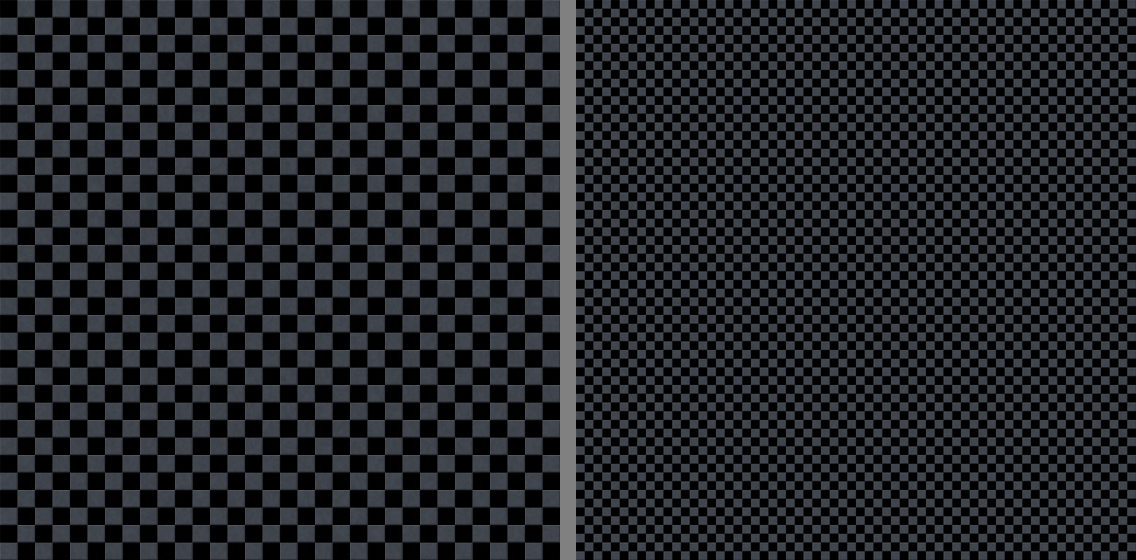
Left: one tile. Right: repeated 2 by 2.
A three.js fragment shader for this pattern:

```glsl
// Charcoal and black checkerboard of small bevelled tiles, 32 cells each way.
// Cell parity picks the tile; edge distances give a lit top and left rim and a
// shaded bottom and right rim; wrapping value noise adds a felt-like grain.

#define CELLS 32.0
#define GREY vec3(0.253, 0.270, 0.300)
#define RIM_LIGHT vec3(0.325, 0.343, 0.375)
#define RIM_SHADE vec3(0.175, 0.187, 0.213)
#define BLACK_RIM vec3(0.045, 0.045, 0.054)
#define RIM_WIDTH 0.045
#define SHADE_WIDTH 0.065
#define GRAIN 0.16
#define CELL_VARIATION 0.03

varying vec2 vUv;

float hash(vec2 p) {
  vec3 q = fract(vec3(p.xyx) * 0.1031);
  q += dot(q, q.yzx + 33.33);
  return fract((q.x + q.y) * q.z);
}

// Value noise on a lattice that wraps after one canvas
float wrapNoise(vec2 uv, vec2 count) {
  vec2 p = uv * count;
  vec2 i = floor(p);
  vec2 f = fract(p);
  f = f * f * (3.0 - 2.0 * f);
  vec2 a = mod(i, count);
  vec2 b = mod(i + 1.0, count);
  return mix(mix(hash(a), hash(vec2(b.x, a.y)), f.x),
             mix(hash(vec2(a.x, b.y)), hash(b), f.x), f.y);
}

// Box-filtered coverage of a band that starts at an edge
vec2 band(vec2 dist, float width, vec2 px) {
  return clamp((width - dist) / px + 0.5, 0.0, 1.0);
}

void main() {
  vec2 p = vUv * CELLS;
  vec2 px = max(fwidth(p), vec2(0.0001));
  vec2 cell = mod(floor(p), CELLS);
  vec2 f = fract(p);

  // Checker mask, blended over one pixel where cells meet
  vec2 edge = clamp((0.5 - abs(f - 0.5)) / (0.5 * px), 0.0, 1.0);
  float parity = 1.0 - 2.0 * mod(cell.x + cell.y, 2.0);
  float greyMask = 0.5 + 0.5 * parity * edge.x * edge.y;

  // Rims: light from the upper left
  vec2 lit = band(vec2(f.x, 1.0 - f.y), RIM_WIDTH, px);
  vec2 shaded = band(vec2(1.0 - f.x, f.y), SHADE_WIDTH, px);
  float light = max(lit.y, 0.55 * lit.x);
  float shade = max(shaded.y, 0.7 * shaded.x);

  // Mottled grain and a slight change of tone from cell to cell
  float grain = 0.6 * wrapNoise(vUv, vec2(256.0, 224.0))
              + 0.4 * wrapNoise(vUv, vec2(128.0, 96.0)) - 0.5;
  float tone = 1.0 + GRAIN * grain + CELL_VARIATION * (hash(cell + 71.0) - 0.5);

  vec3 grey = mix(mix(GREY, RIM_SHADE, shade), RIM_LIGHT, light) * tone;
  vec3 black = BLACK_RIM * light + vec3(0.012) * max(grain, 0.0);
  gl_FragColor = vec4(mix(black, grey, greyMask), 1.0);
}
```
